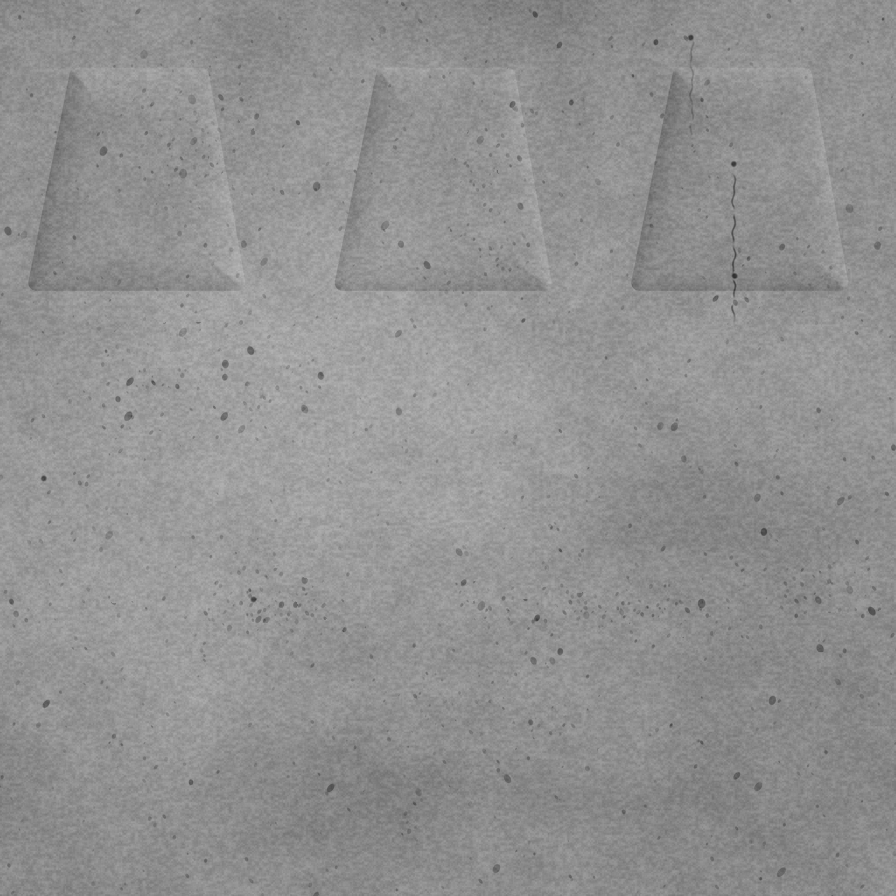
Give the GLSL for this texture, as a WebGL 2 fragment shader.

```glsl
#version 300 es
precision highp float;
// Worn grey concrete with three tapered panels pressed into its upper part.
// Soft blobs and noise tint the slab, distance fields light the bevels, and
// jittered cells scatter pits whose density follows a map of weathered zones.

uniform vec2 u_resolution;
out vec4 fragColor;

float hash(vec2 p) {
    vec3 q = fract(p.xyx * vec3(0.1031, 0.1030, 0.0973));
    q += dot(q, q.yzx + 33.33);
    return fract((q.x + q.y) * q.z);
}

float valueNoise(vec2 p) {
    vec2 i = floor(p), f = fract(p);
    f = f * f * (3.0 - 2.0 * f);
    vec2 e = vec2(1.0, 0.0);
    return mix(mix(hash(i), hash(i + e), f.x),
               mix(hash(i + e.yx), hash(i + e.xx), f.x), f.y);
}

float fbm(vec2 p) {
    float sum = 0.0, amp = 0.5;
    for (int i = 0; i < 5; i++) {
        sum += amp * (valueNoise(p) - 0.5);
        p = mat2(1.6, 1.2, -1.2, 1.6) * p + 17.3;
        amp *= 0.55;
    }
    return sum;
}

// Soft elliptical spot, 1 at its centre.
float blob(vec2 p, vec2 centre, vec2 radius) {
    vec2 q = (p - centre) / radius;
    return exp(-dot(q, q));
}

// Signed distance to an upright isosceles trapezoid.
float trapezoid(vec2 p, float bottom, float top, float halfHeight) {
    vec2 k1 = vec2(top, halfHeight);
    vec2 k2 = vec2(top - bottom, 2.0 * halfHeight);
    p.x = abs(p.x);
    vec2 a = vec2(p.x - min(p.x, p.y < 0.0 ? bottom : top), abs(p.y) - halfHeight);
    vec2 b = p - k1 + k2 * clamp(dot(k1 - p, k2) / dot(k2, k2), 0.0, 1.0);
    float side = (b.x < 0.0 && a.y < 0.0) ? -1.0 : 1.0;
    return side * sqrt(min(dot(a, a), dot(b, b)));
}

float panel(vec2 p) {
    const float ROUNDING = 0.009;
    p.x -= 0.012 * p.y;
    return trapezoid(p, 0.112, 0.069, 0.1155) - ROUNDING;
}

// Inner bevel: lit toward the upper right, shaded at the lower left.
float bevel(vec2 p, float px) {
    float d = panel(p);
    vec2 e = vec2(0.003, 0.0);
    vec2 slope = vec2(panel(p + e) - panel(p - e), panel(p + e.yx) - panel(p - e.yx));
    float light = dot(slope / (length(slope) + 1e-4), vec2(0.8, 0.6));
    float falloff = exp(min(d, 0.0) / (light > 0.0 ? 0.016 : 0.020));
    float inside = smoothstep(px, -px, d);
    return inside * falloff * light * (light > 0.0 ? 0.075 : 0.165);
}

// Dark pits, one per cell at most; density sets how many cells hold one.
float pits(vec2 p, float cells, float density, float px) {
    vec2 home = floor(p * cells);
    float cover = 0.0;
    for (int k = 0; k < 9; k++) {
        vec2 id = home + vec2(k % 3 - 1, k / 3 - 1);
        vec2 jitter = vec2(hash(id + 3.7), hash(id + 91.1));
        vec2 d = p - (id + jitter) / cells;
        d.x += d.y * (jitter.y - 0.5);
        float radius = mix(0.10, 0.32, hash(id + 47.0)) / cells;
        float dotMask = smoothstep(radius + px, radius - px, length(d * vec2(1.0, 0.8)));
        float present = step(hash(id + 13.0), density);
        cover = max(cover, dotMask * present * mix(0.35, 1.0, jitter.x));
    }
    return cover;
}

// Broken vertical crack between two heights.
float crack(vec2 p, float x, float low, float high, float px) {
    float wander = 0.0012 * sin(p.y * 160.0) + 0.0008 * sin(p.y * 371.0);
    float line = smoothstep(0.0012 + px, 0.0, abs(p.x - x - wander));
    float span = smoothstep(low, low + 0.02, p.y) * smoothstep(high, high - 0.01, p.y);
    return line * span * smoothstep(0.25, 0.65, valueNoise(vec2(x * 90.0, p.y * 110.0)));
}

// Broad light and dark stains of the slab.
float slabTone(vec2 p) {
    float tone = 0.562;
    tone += 0.070 * blob(p, vec2(0.42, 0.56), vec2(0.34, 0.24));
    tone += 0.030 * blob(p, vec2(0.92, 0.57), vec2(0.15, 0.10));
    tone += 0.030 * blob(p, vec2(0.15, 0.30), vec2(0.30, 0.16));
    tone += 0.030 * blob(p, vec2(0.16, 0.97), vec2(0.07, 0.07));
    tone -= 0.050 * blob(p, vec2(0.76, 0.43), vec2(0.17, 0.08));
    tone -= 0.045 * blob(p, vec2(0.45, 0.12), vec2(0.25, 0.06));
    tone -= 0.060 * blob(p, vec2(0.00, 0.14), vec2(0.09, 0.10));
    tone -= 0.050 * blob(p, vec2(1.00, 0.15), vec2(0.14, 0.12));
    tone -= 0.040 * blob(p, vec2(0.50, 1.00), vec2(0.28, 0.07));
    return tone + 0.085 * fbm(p * 5.0) + 0.06 * fbm(p * vec2(22.0, 30.0));
}

// Where weathering gathers: a broken seam and a few clusters.
float wear(vec2 p) {
    float seam = 0.30 * blob(p, vec2(0.55, 0.325), vec2(0.55, 0.022));
    float w = 0.035 + seam * smoothstep(0.3, 0.8, valueNoise(p * vec2(9.0, 5.0)));
    w += 0.40 * blob(p, vec2(0.29, 0.325), vec2(0.05, 0.035));
    w += 0.40 * blob(p, vec2(0.70, 0.32), vec2(0.09, 0.022));
    w += 0.28 * blob(p, vec2(0.90, 0.34), vec2(0.06, 0.025));
    w += 0.22 * blob(p, vec2(0.21, 0.83), vec2(0.05, 0.07));
    w += 0.20 * blob(p, vec2(0.54, 0.77), vec2(0.03, 0.08));
    w += 0.14 * blob(p, vec2(0.22, 0.58), vec2(0.12, 0.07));
    return w + 0.15 * blob(p, vec2(0.54, 0.20), vec2(0.07, 0.07));
}

void main() {
    vec2 p = gl_FragCoord.xy / u_resolution;
    float px = 0.7 / min(u_resolution.x, u_resolution.y);

    // Slab and fine grain, slightly stretched sideways
    float grey = slabTone(p);
    grey += 0.075 * (valueNoise(p * vec2(230.0, 330.0)) - 0.5);
    grey += 0.045 * (hash(floor(p * 512.0)) - 0.5);

    // Pressed panels
    const float PANEL_X[3] = float[3](0.154, 0.496, 0.827);
    for (int i = 0; i < 3; i++) grey += bevel(p - vec2(PANEL_X[i], 0.800), px);

    // Pits and specks
    float w = wear(p);
    grey -= 0.22 * pits(p, 75.0, w * 0.55, px);
    grey -= 0.15 * pits(p + 0.37, 150.0, w * 0.9, px);

    // Cracks with a few deep holes
    grey -= 0.24 * crack(p, 0.819, 0.63, 0.82, px);
    grey -= 0.12 * crack(p, 0.772, 0.84, 0.96, px);
    const vec2 HOLES[5] = vec2[5](vec2(0.771, 0.958), vec2(0.819, 0.817),
        vec2(0.820, 0.692), vec2(0.049, 0.466), vec2(0.283, 0.331));
    for (int i = 0; i < 5; i++)
        grey -= 0.33 * smoothstep(0.0035 + px, 0.0015, length(p - HOLES[i]));

    fragColor = vec4(vec3(clamp(grey, 0.08, 0.80)), 1.0);
}
```
